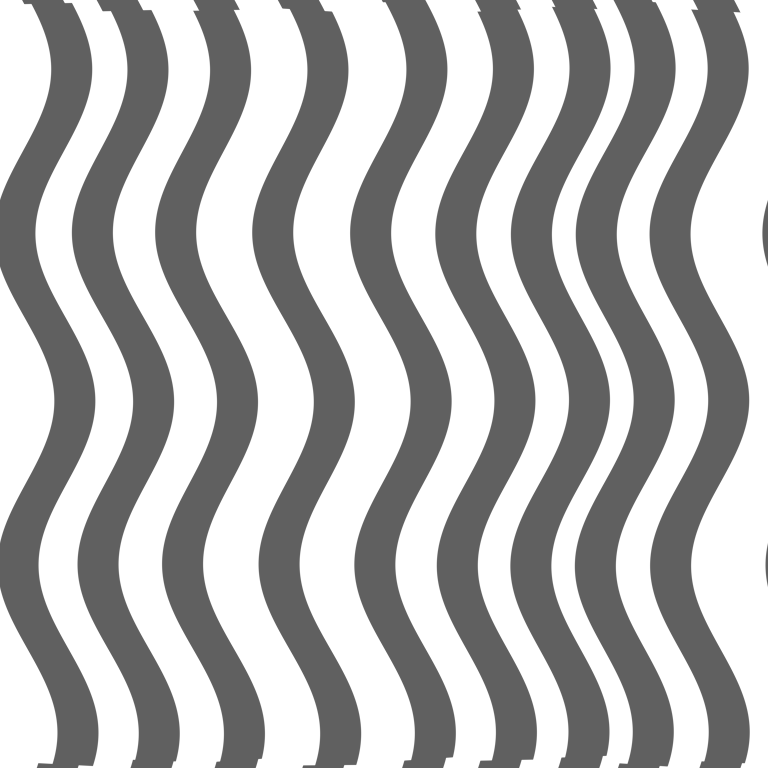
Write a Shadertoy shader that draws this pattern.

```glsl
// Nine upright wavy grey stripes, unevenly spaced, with torn steps at the top and bottom.

const float TAU = 6.2831853;
const float STRIPES = 9.0;
const float HALF_WIDTH = 0.0267;
const float AMPLITUDE = 0.038;
const float WAVELENGTH = 0.432;
const float CREST_HEIGHT = 0.479;
const float TEAR_DEPTH = 0.016;
const vec3 PAPER = vec3(1.0);
const vec3 INK = vec3(0.376);

float hash(float n, float seed) {
    return fract(sin(n * 127.1 + seed * 311.7) * 43758.5453);
}

// Mean position of a stripe: even pitch plus a smooth periodic offset
float stripeCentre(float index) {
    float angle = TAU * index / STRIPES;
    vec4 harmonics = cos(angle * vec4(1.0, 2.0, 3.0, 4.0) - vec4(2.75, 0.569, 0.485, 0.023));
    return (index + 0.5) / STRIPES + dot(harmonics, vec4(0.0192, 0.0127, 0.0074, 0.0044));
}

// Sideways lean, strongest around the third stripe
float lean(float index, float y) {
    float slope = 0.009 + 0.012 * cos(TAU * (index - 2.2) / STRIPES);
    return slope * (CREST_HEIGHT - y);
}

float wave(float y) {
    return AMPLITUDE * cos(TAU * (y - CREST_HEIGHT) / WAVELENGTH);
}

float band(float offset, float halfWidth, float soft) {
    return 1.0 - smoothstep(-soft, soft, abs(offset) - halfWidth);
}

// Stripe coverage, with a shifted slice beyond a slightly tilted tear
float stripe(vec2 uv, float index, vec2 soft) {
    float offset = uv.x - stripeCentre(index) - lean(index, uv.y) - wave(uv.y);
    float side = step(0.5, uv.y);
    float id = mod(index, STRIPES) + STRIPES * side;
    float depth = TEAR_DEPTH * hash(id, 1.0) + 0.15 * (hash(id, 2.0) - 0.5) * offset;
    float shift = 0.022 * (hash(id, 3.0) - mix(0.9, 0.5, side));
    float edge = min(uv.y, 1.0 - uv.y);
    float torn = 1.0 - smoothstep(-soft.y, soft.y, edge - depth);
    return mix(band(offset, HALF_WIDTH, soft.x),
               band(offset - shift, HALF_WIDTH, soft.x), torn);
}

void mainImage(out vec4 fragColor, in vec2 fragCoord) {
    vec2 uv = fragCoord / iResolution.xy;
    vec2 soft = 0.75 / iResolution.xy;

    // One extra stripe on each side completes the cut edges
    float ink = 0.0;
    for (float i = -1.0; i <= STRIPES; i++) {
        ink = max(ink, stripe(uv, i, soft));
    }
    fragColor = vec4(mix(PAPER, INK, ink), 1.0);
}
```
